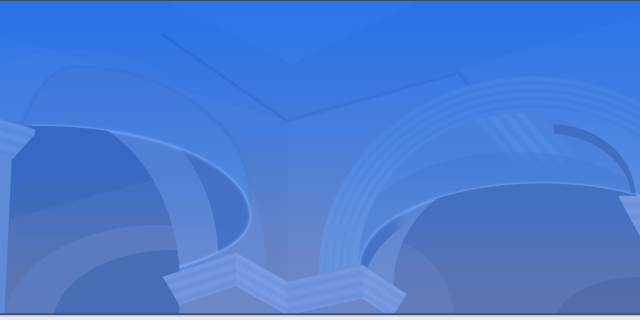
Reproduce this background procedurally as a Shadertoy shader.

```glsl
// Blue-tinted vaulted hall: two curved arches springing from a central capital.

// Signed depth inside an ellipse with radii (left, right, up, down)
float arch(vec2 p, vec2 center, vec4 radii) {
    vec2 d = p - center;
    vec2 r = vec2(d.x < 0.0 ? radii.x : radii.y, d.y > 0.0 ? radii.z : radii.w);
    vec2 q = d / r;
    float k = length(q);
    return k * (1.0 - k) / max(length(q / r), 1e-4);
}

float fill(float d) {
    float soft = 0.8 / iResolution.y;
    return smoothstep(-soft, soft, d);
}

float ridge(float d) {
    return exp(-d * d / 3e-5);
}

float segment(vec2 p, vec2 a, vec2 b) {
    vec2 d = b - a;
    return length(p - a - d * clamp(dot(p - a, d) / dot(d, d), 0.0, 1.0));
}

vec3 ramp(vec3 low, vec3 high, float y0, float y1, float y) {
    return mix(low, high, smoothstep(y0, y1, y));
}

vec3 wall(vec2 p) {
    vec3 col = ramp(vec3(0.42, 0.53, 0.78), vec3(0.26, 0.49, 0.88), 0.1, 0.75, p.y);
    col = ramp(col, vec3(0.18, 0.46, 0.91), 0.6, 1.0, p.y);
    // Cornice lines meeting in the corner
    vec2 corner = vec2(0.898, 0.622), bend = vec2(1.432, 0.773);
    float cornice = min(segment(p, vec2(0.51, 0.89), corner), segment(p, corner, bend));
    cornice = min(cornice, segment(p, bend, vec2(1.471, 0.727)));
    col -= 0.035 * ridge(cornice);
    col -= 0.012 * fill(0.8 + 0.5 * abs(p.x - 0.91) - p.y) * fill(p.y - 0.622 - 0.3 * abs(p.x - 0.898));
    return col - 0.012 * fill(min(corner.x - p.x, corner.y - p.y));
}

vec3 leftArch(vec3 col, vec2 p, vec3 jamb, vec3 shade) {
    float rim = arch(p, vec2(0.234, 0.167), vec4(0.6, 0.594, 0.677, 9));
    col = mix(col, vec3(0.38, 0.56, 0.87), fill(rim) * mix(0.6, 0.08, smoothstep(0.1, 0.6, p.y)));
    float soffit = arch(p, vec2(0.234, 0.375), vec4(0.2, 0.547, 0.417, 0.286));
    col = mix(col, ramp(vec3(0.34, 0.54, 0.87), vec3(0.24, 0.47, 0.86), 0.3, 0.8, p.y), fill(soffit));
    col -= 0.02 * ridge(soffit);

    vec2 center = vec2(0.13, 0.323);
    float under = arch(p, center, vec4(0.65, 0.651, 0.283, 0.21));
    col = mix(col, jamb, fill(under));
    float reveal = arch(p, vec2(0.312, 0.193), vec4(9, 0.37, 0.464, 9));
    col = mix(col, shade, 0.85 * fill(min(under, -reveal)));
    col += 0.09 * ridge(under) * step(0.1, p.x);

    // Room beyond, with a smaller arch at the back
    vec3 room = ramp(vec3(0.36, 0.46, 0.69), vec3(0.23, 0.43, 0.79), 0.05, 0.55, p.y);
    room -= 0.02 * fill(p.y - 0.307 - 0.275 * p.x);
    float outer = arch(p, vec2(0.495, -0.016), vec4(0.482, 0.6, 0.313, 9));
    float inner = arch(p, vec2(0.534, -0.016), vec4(0.37, 0.6, 0.234, 9));
    room = mix(room, vec3(0.36, 0.49, 0.76), 0.8 * fill(outer));
    room = mix(room, vec3(0.28, 0.43, 0.71), fill(inner));
    float opening = arch(p, vec2(0.156, 0.115), vec4(9, 0.406, 0.531, 9));
    float below = arch(p, center, vec4(0.65, 0.651, 0.283, 9));
    return mix(col, room, fill(min(opening, below)));
}

vec3 rightArch(vec3 col, vec2 p, vec3 jamb, vec3 shade) {
    // Moulded face
    float face = arch(p, vec2(1.667, 0.141), vec4(0.672, 0.672, 0.62, 9));
    vec3 faceColor = ramp(vec3(0.40, 0.58, 0.88), vec3(0.27, 0.51, 0.90), 0.15, 0.75, p.y);
    col = mix(col, faceColor, 0.9 * fill(face));
    for (int i = 0; i < 4; i++)
        col -= 0.018 * ridge(face - 0.02 - 0.024 * float(i));

    // Curved underside with diagonal light
    float soffit = arch(p, vec2(1.641, 0.172), vec4(0.521, 0.391, 0.474, 9));
    col = mix(col, ramp(vec3(0.35, 0.54, 0.86), vec3(0.28, 0.50, 0.87), 0.3, 0.6, p.y), fill(soffit));
    float streak = p.x + 0.85 * (p.y - 0.61);
    float lit = smoothstep(1.48, 1.53, streak) * smoothstep(1.74, 1.65, streak) * smoothstep(0.45, 0.55, p.y);
    col += fill(soffit) * lit * (0.025 + 0.012 * sin(streak * 130.0));
    float fold = arch(p, vec2(1.615, 0.219), vec4(0.521, 0.495, 0.307, 9));
    col -= 0.022 * fill(min(fold, soffit));
    float crescent = min(arch(p, vec2(1.719, 0.388), vec4(0.266, 0.266, 0.224, 0.2)),
                        -arch(p, vec2(1.706, 0.375), vec4(0.268, 0.268, 0.208, 0.2)));
    col = mix(col, shade, fill(min(crescent, min(p.x - 1.73, p.y - 0.39))));

    float under = arch(p, vec2(1.693, 0.167), vec4(0.568, 0.568, 0.26, 9));
    col = mix(col, jamb, fill(under));
    float reveal = arch(p, vec2(1.693, 0.102), vec4(0.555, 9, 0.305, 9));
    col = mix(col, shade, 0.85 * fill(min(under, -reveal)) * smoothstep(1.29, 1.2, p.x));
    col += 0.08 * ridge(under);

    // Room beyond
    vec3 room = ramp(vec3(0.36, 0.46, 0.70), vec3(0.26, 0.44, 0.76), 0.05, 0.4, p.y);
    room += 0.025 * fill(arch(p, vec2(1.2, -0.02), vec4(0.3, 0.22, 0.27, 9)));
    room -= 0.035 * fill(arch(p, vec2(2, -0.016), vec4(0.27, 0.27, 0.15, 9)));
    float opening = arch(p, vec2(1.562, 0.102), vec4(0.333, 9, 0.344, 9));
    return mix(col, room, fill(min(opening, under)));
}

vec3 capitals(vec3 col, vec2 p) {
    vec3 stone = vec3(0.44, 0.58, 0.86);
    // Central pair, folded around the corner
    float a = p.x - 0.737, b = p.x - 1.133;
    float top = max(0.211 + min(0.332 * a, -0.565 * a), 0.172 + min(0.221 * b, -0.659 * b));
    float depth = top - p.y;
    col = mix(col, vec3(0.42, 0.53, 0.78), fill(min(depth, min(p.x - 0.56, 1.22 - p.x))));
    float cap = min(min(depth, 0.105 - depth), min(p.x - 0.508 - 0.5 * depth, 1.271 - 0.45 * depth - p.x));
    float turned = fill(min(a, 0.898 - p.x)) + fill(b);
    col = mix(col, stone + 0.02 * turned + 0.015 * sin(depth * 190.0), fill(cap));
    // Left column and capital
    col = mix(col, vec3(0.37, 0.54, 0.84), fill(min(0.013 + 0.047 * p.y - p.x, 0.53 - p.y)));
    float drop = 0.628 - 0.29 * p.x - p.y;
    float leftCap = min(min(drop, 0.109 - 0.9 * max(0.58 - p.y, 0.0) - p.x), 0.113 - drop);
    col = mix(col, vec3(0.36, 0.55, 0.88) + 0.015 * sin(drop * 170.0), fill(leftCap));
    // Right capital
    float rightCap = min(p.x - 1.935 - 0.55 * max(0.38 - p.y, 0.0), 0.388 - p.y);
    return mix(col, stone + 0.015 * sin(p.y * 170.0), fill(rightCap));
}

void mainImage(out vec4 fragColor, in vec2 fragCoord) {
    vec2 p = fragCoord / iResolution.xy * vec2(2, 1);
    vec3 jamb = ramp(vec3(0.41, 0.55, 0.82), vec3(0.31, 0.50, 0.84), 0.1, 0.55, p.y);
    vec3 shade = vec3(0.25, 0.43, 0.76);
    vec3 col = leftArch(wall(p), p, jamb, shade);
    col = capitals(rightArch(col, p, jamb, shade), p);
    // Dark border lines and pale bottom strip
    col = mix(col, vec3(0.20, 0.27, 0.40), fill(max(p.y - 0.997, 0.021 - p.y)));
    vec3 strip = vec3(mix(0.92, 0.72, smoothstep(0.008, 0.016, p.y)));
    fragColor = vec4(mix(col, strip, fill(0.016 - p.y)), 1);
}
```
